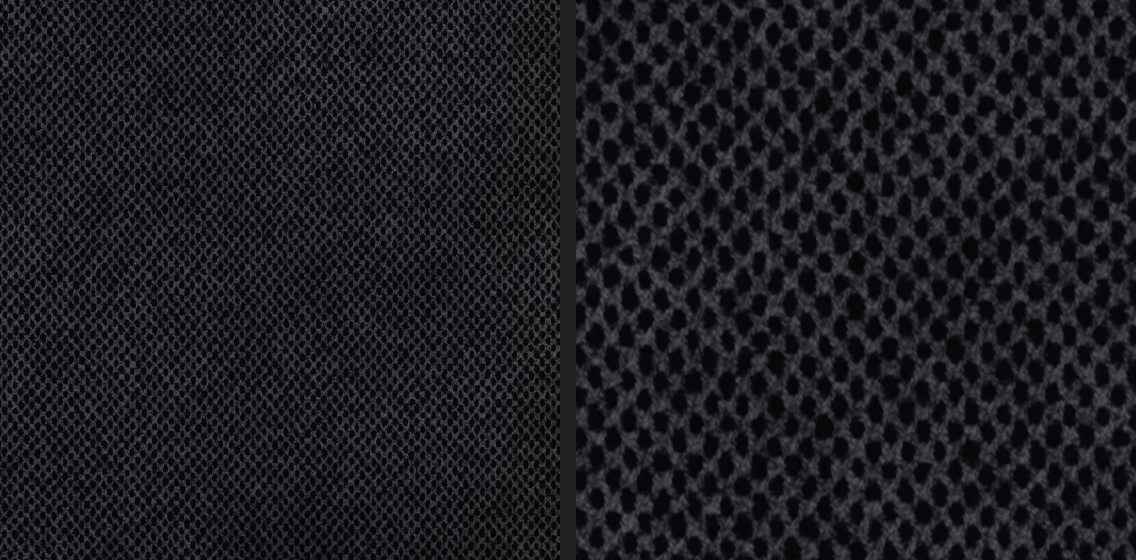
Left: the whole. Right: its middle third, enlarged.
Write a Shadertoy shader that draws this texture.

```glsl
// Black knitted spacer mesh: staggered oval holes between fuzzy charcoal yarns.
#define REPEATS vec2(51.0, 41.0)     // holes across and down, per sublattice
#define HOLE_RADIUS vec2(0.228, 0.290) // in repeat units
#define HOLE_VARIATION 0.22
#define ROW_BEND 0.035
#define WOBBLE 0.12
#define FRAY 0.55                    // raggedness of the hole rims
#define FIBRE_DENSITY 270.0
#define FIBRE_CONTRAST 1.15
#define HOLE_COLOR vec3(0.030, 0.030, 0.040)
#define YARN_DARK vec3(0.085, 0.083, 0.094)
#define YARN_LIGHT vec3(0.300, 0.288, 0.312)

float hash(vec2 p) {
    vec3 q = fract(vec3(p.xyx) * 0.1031);
    q += dot(q, q.yzx + 33.33);
    return fract((q.x + q.y) * q.z);
}

float noise(vec2 p) {
    vec2 i = floor(p), f = fract(p);
    f = f * f * (3.0 - 2.0 * f);
    return mix(mix(hash(i), hash(i + vec2(1, 0)), f.x),
               mix(hash(i + vec2(0, 1)), hash(i + vec2(1, 1)), f.x), f.y);
}

// Elliptical distance to the nearest hole of one sublattice; 1 is its rim.
float holeDistance(vec2 p, float shift, out vec2 local) {
    vec2 id = floor(p + shift);
    local = p + shift - id - 0.5;
    float size = 1.0 + HOLE_VARIATION * (hash(id + 70.0 * shift) - 0.5);
    return length(local / (HOLE_RADIUS * size));
}

void mainImage(out vec4 fragColor, in vec2 fragCoord) {
    vec2 uv = fragCoord / iResolution.xy;
    float pixel = REPEATS.x / iResolution.x;

    // Stretched cloth: rows sag from the left, loops wander a little
    vec2 cloth = uv;
    cloth.y -= ROW_BEND * (1.0 - uv.x) * (1.0 - uv.x);
    cloth.x += 0.006 * (noise(uv * 3.0 + 5.0) - 0.5);
    vec2 p = cloth * REPEATS;
    p += WOBBLE * (vec2(noise(p * 1.3), noise(p * 1.3 + 40.0)) - 0.5);

    // Two interleaved sublattices form the staggered holes
    vec2 localA, localB;
    float a = holeDistance(p, 0.0, localA);
    float b = holeDistance(p, 0.5, localB);
    float k = min(a, b);
    vec2 q = a < b ? localA : localB;

    // Loose fibres fray the soft rim of each hole
    float fibre = noise(uv * FIBRE_DENSITY) * 0.6
                + noise(uv * FIBRE_DENSITY * 1.7 + 19.0) * 0.4;
    float softness = max(0.30, 0.5 * pixel / HOLE_RADIUS.x);
    float rim = k + FRAY * (fibre - 0.5);
    float cover = smoothstep(1.0 - softness, 1.0 + softness, rim);

    // Yarn is lit along its crown, dark at seams, with twisted stitches
    float crown = smoothstep(0.9, 1.5, k);
    float seam = 1.0 - smoothstep(0.0, 0.30 + pixel, abs(a - b));
    float twist = sin(atan(q.y, q.x) * 9.0 + k * 5.0);
    twist *= 1.0 - smoothstep(0.12, 0.35, pixel);
    float tone = 0.26 + 0.30 * crown + 0.15 * twist - 0.17 * seam
               + FIBRE_CONTRAST * (fibre - 0.5);
    vec3 yarn = mix(YARN_DARK, YARN_LIGHT, clamp(tone, 0.0, 1.0));

    // Faint lining threads seen inside the holes
    vec3 hole = HOLE_COLOR * (0.75 + 0.6 * fibre);
    vec3 color = mix(hole, yarn, cover);

    // Uneven light: dim lower edge and drifting patches, cool left, warm right
    float light = 0.92 + 0.14 * smoothstep(0.0, 0.6, uv.y);
    light += 0.20 * (noise(uv * 4.0 + 11.0) - 0.5);
    light += 0.16 * (noise(uv * vec2(9.0, 12.0) + 27.0) - 0.5);
    vec3 tint = mix(vec3(0.98, 0.99, 1.04), vec3(1.02, 1.0, 0.98), uv.x);
    fragColor = vec4(color * light * tint, 1.0);
}
```
